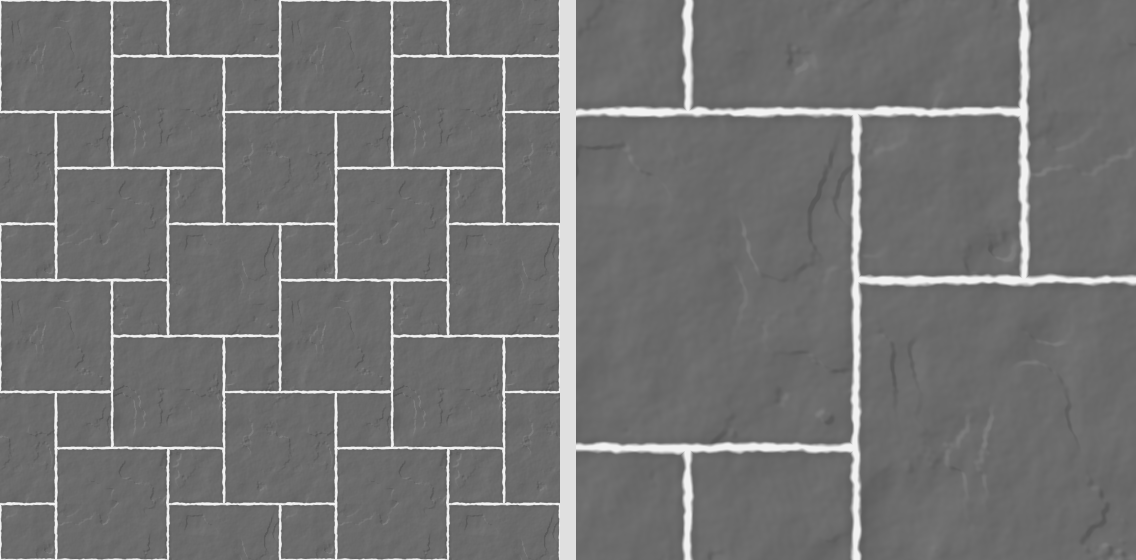
Left, the full canvas; right, a detail of the centre.
A WebGL 2 fragment shader for this texture map:

```glsl
#version 300 es
precision highp float;
// Grey slate paving: large and small square slabs in a pinwheel bond with rough white joints.
uniform vec2 u_resolution;
out vec4 fragColor;

float hash(vec2 p) {
    return fract(sin(dot(p, vec2(127.1, 311.7))) * 43758.5453);
}

float noise(vec2 p) {
    vec2 i = floor(p), f = fract(p);
    f = f * f * (3.0 - 2.0 * f);
    return mix(mix(hash(i), hash(i + vec2(1, 0)), f.x),
               mix(hash(i + vec2(0, 1)), hash(i + vec2(1, 1)), f.x), f.y);
}

float fbm(vec2 p) {
    float sum = 0.0, amp = 0.5;
    for (int i = 0; i < 4; i++) {
        sum += amp * noise(p);
        p = mat2(1.6, 1.2, -1.2, 1.6) * p + 3.7;
        amp *= 0.5;
    }
    return sum;
}

// Slate surface: fine grain plus a few broken cleft ledges.
float slateHeight(vec2 p) {
    float grain = fbm(p * 4.0);
    float layers = noise(p * vec2(1.9, 1.5) + 7.3) + 0.5 * (grain - 0.5);
    float ledges = smoothstep(0.37, 0.42, layers) + smoothstep(0.63, 0.68, layers);
    float broken = smoothstep(0.4, 0.75, noise(p * 2.3 + 19.1));
    return grain + 0.4 * ledges * broken;
}

void main() {
    vec2 uv = gl_FragCoord.xy / u_resolution;
    vec2 p = vec2(uv.x, 1.0 - uv.y) * 10.0;

    // Bond repeats every five cells: four kinds of cell form a large slab, one a small slab.
    vec2 cell = floor(p);
    float kind = mod(cell.x - 2.0 * cell.y, 5.0);
    bool isSmall = abs(kind - 2.0) < 0.5;
    bool rightHalf = abs(kind - 1.0) < 0.5 || kind > 3.5;
    vec2 corner = cell - (isSmall ? vec2(0) : vec2(rightHalf, kind > 2.5));
    float size = isSmall ? 1.0 : 2.0;

    // Slab-local position and a seed that wraps with the bond.
    vec2 local = p - corner;
    vec2 slab = mod(corner, 5.0);
    vec2 q = local + 40.0 * vec2(hash(slab + 1.3), hash(slab + 8.9));

    // Relief lit from the upper left.
    vec2 lightStep = vec2(0.012, 0.009);
    float relief = slateHeight(q + lightStep) - slateHeight(q - lightStep);
    float stone = 0.42 - clamp(0.17 * relief, -0.07, 0.07);

    // Distance to the slab edge, roughened for the chipped joint.
    vec2 toEdge = min(local, size - local);
    float edge = min(toEdge.x, toEdge.y);
    float chipped = edge + 0.02 * (noise(q * 11.0) - 0.5) + 0.012 * (noise(q * 27.0) - 0.5);
    float soft = max(0.028, 10.0 / u_resolution.y);
    float joint = 1.0 - smoothstep(0.022 - 0.5 * soft, 0.022 + 0.5 * soft, chipped);

    // Faint shade where the slab falls towards the joint.
    stone -= 0.025 * (1.0 - smoothstep(0.03, 0.08, edge));
    fragColor = vec4(vec3(mix(stone, 0.95, joint)), 1.0);
}
```
